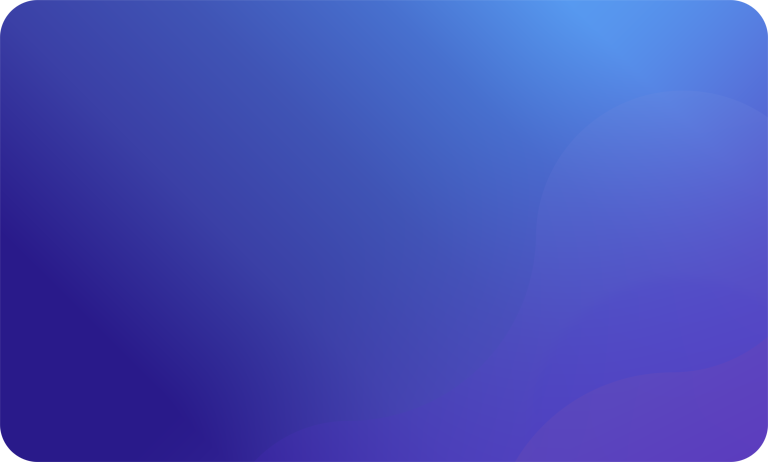
This background is drawn by a Shadertoy shader. Its source:

```glsl
// Rounded card with a diagonal indigo-to-sky gradient and translucent wavy blobs.
#define ASPECT 1.655
#define CORNER_RADIUS 0.082
#define BLOB_ALPHA 0.20
#define WAVE_ALPHA 0.22
#define SHADE_ALPHA 0.12

const vec3 INDIGO = vec3(0.16, 0.10, 0.54);
const vec3 NAVY   = vec3(0.23, 0.25, 0.65);
const vec3 COBALT = vec3(0.25, 0.33, 0.71);
const vec3 AZURE  = vec3(0.28, 0.44, 0.81);
const vec3 SKY    = vec3(0.34, 0.60, 0.94);
const vec3 VIOLET = vec3(0.33, 0.28, 0.76);

float ramp(float a, float b, float x) {
    return clamp((x - a) / (b - a), 0.0, 1.0);
}

float circle(vec2 p, vec2 center, float radius) {
    return length(p - center) - radius;
}

float roundedBox(vec2 p, vec2 halfSize, float radius) {
    vec2 q = abs(p) - halfSize + radius;
    return length(max(q, 0.0)) + min(max(q.x, q.y), 0.0) - radius;
}

// Area below a hill arc that meets a hollow arc at a level seam.
float hillAndHollow(vec2 p, vec2 seam, float hillRadius, float hollowRadius) {
    float hill = circle(p, seam - vec2(0.0, hillRadius), hillRadius);
    float hollow = -circle(p, seam + vec2(0.0, hollowRadius), hollowRadius);
    float d = p.x < seam.x ? hill : hollow;
    return max(d, p.y - seam.y - hollowRadius);
}

// Diagonal gradient, turning violet toward the lower right.
vec3 background(vec2 p) {
    float rise = p.x + p.y;
    vec3 color = mix(INDIGO, NAVY, ramp(0.49, 0.98, rise));
    color = mix(color, COBALT, ramp(0.98, 1.40, rise));
    color = mix(color, AZURE, ramp(1.40, 1.82, rise));
    color = mix(color, SKY, ramp(1.82, 2.22, rise));
    return mix(color, VIOLET, smoothstep(0.20, 1.45, p.x - p.y));
}

void mainImage(out vec4 fragColor, in vec2 fragCoord) {
    vec2 size = vec2(ASPECT, 1.0);
    vec2 p = fragCoord / iResolution.xy * size;
    float soft = 0.7 / iResolution.y;
    vec3 color = background(p);

    // Large blob: a round head flowing into a long tail
    float tail = hillAndHollow(p, vec2(0.750, 0.089), 0.276, 0.405);
    float blob = min(circle(p, vec2(1.472, 0.487), 0.317), tail);
    vec3 blobTint = mix(vec3(0.30, 0.15, 0.75), vec3(0.45, 0.55, 0.87), ramp(0.0, 0.8, p.y));
    color = mix(color, blobTint, BLOB_ALPHA * smoothstep(soft, -soft, blob));

    // Faint soft-edged shade inside the blob
    float shade = circle(p, vec2(1.466, 0.073), 0.325);
    color = mix(color, vec3(0.28, 0.22, 0.80), SHADE_ALPHA * smoothstep(0.02, -0.02, shade));

    // Purple wave in the lower right
    float wave = hillAndHollow(p, vec2(1.448, 0.194), 0.392, 0.315);
    vec3 waveTint = mix(vec3(0.48, 0.32, 0.68), vec3(0.50, 0.18, 0.67), ramp(1.2, 1.65, p.x - p.y));
    color = mix(color, waveTint, WAVE_ALPHA * smoothstep(soft, -soft, wave));

    // White outside the rounded card
    float card = roundedBox(p - 0.5 * size, 0.5 * size, CORNER_RADIUS);
    color = mix(color, vec3(1.0), smoothstep(-soft, soft, card));
    fragColor = vec4(color, 1.0);
}
```
